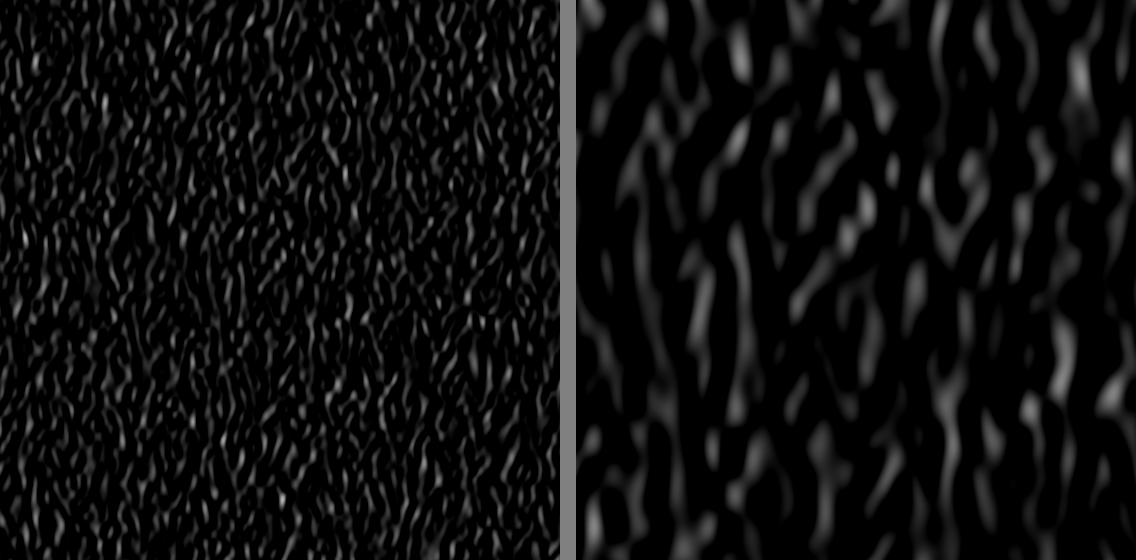
Left: the whole. Right: its middle third, enlarged.
Give the GLSL for this texture, as a Shadertoy shader.

```glsl
#define CELL vec2(0.030, 0.044)  // reach of one ripple, in canvas units
#define RIPPLES 6                // ripples per cell
#define FREQ_MIN 24.0            // ripple cycles per canvas
#define FREQ_MAX 47.0
#define LEAN 0.10                // mean tilt from vertical, radians
#define SPREAD 0.60              // largest deviation from the mean tilt
#define CONTRAST 0.17
#define BLACK_CUT 0.025

const float TAU = 6.2831853;

uint scramble(uint n) {
    n = (n ^ (n >> 16)) * 0x7feb352dU;
    n = (n ^ (n >> 15)) * 0x846ca68bU;
    return n ^ (n >> 16);
}

float nextRandom(inout uint seed) {
    seed = scramble(seed + 0x9e3779b9U);
    return float(seed >> 8) / 16777216.0;
}

// One windowed wave with random place, tilt, frequency and phase
float ripple(vec2 local, inout uint seed) {
    float px = nextRandom(seed);
    float py = nextRandom(seed);
    float tilt = LEAN + SPREAD * (2.0 * nextRandom(seed) - 1.0);
    float freq = mix(FREQ_MIN, FREQ_MAX, nextRandom(seed));
    float phase = nextRandom(seed);

    vec2 d = local - vec2(px, py);
    float window = max(0.0, 1.0 - dot(d, d));
    float along = dot(d * CELL, vec2(cos(tilt), -sin(tilt)));
    return window * window * window * cos(TAU * (freq * along + phase));
}

// Sum of scattered ripples, scaled to unit variance
float streakField(vec2 uv) {
    vec2 p = uv / CELL;
    vec2 home = floor(p);
    float sum = 0.0;
    for (int y = -1; y <= 1; y++) {
        for (int x = -1; x <= 1; x++) {
            vec2 cell = home + vec2(x, y);
            ivec2 id = ivec2(cell) + 512;
            uint seed = scramble(uint(id.x) + 4096U * uint(id.y));
            for (int i = 0; i < RIPPLES; i++) {
                sum += ripple(p - cell, seed);
            }
        }
    }
    float variance = float(RIPPLES) * TAU / 28.0;
    return sum * inversesqrt(variance);
}

void mainImage(out vec4 fragColor, in vec2 fragCoord) {
    vec2 uv = fragCoord / iResolution.y;
    // Only the crests rise above black
    float grey = max(0.0, CONTRAST * streakField(uv) - BLACK_CUT);
    fragColor = vec4(vec3(grey), 1.0);
}
```
